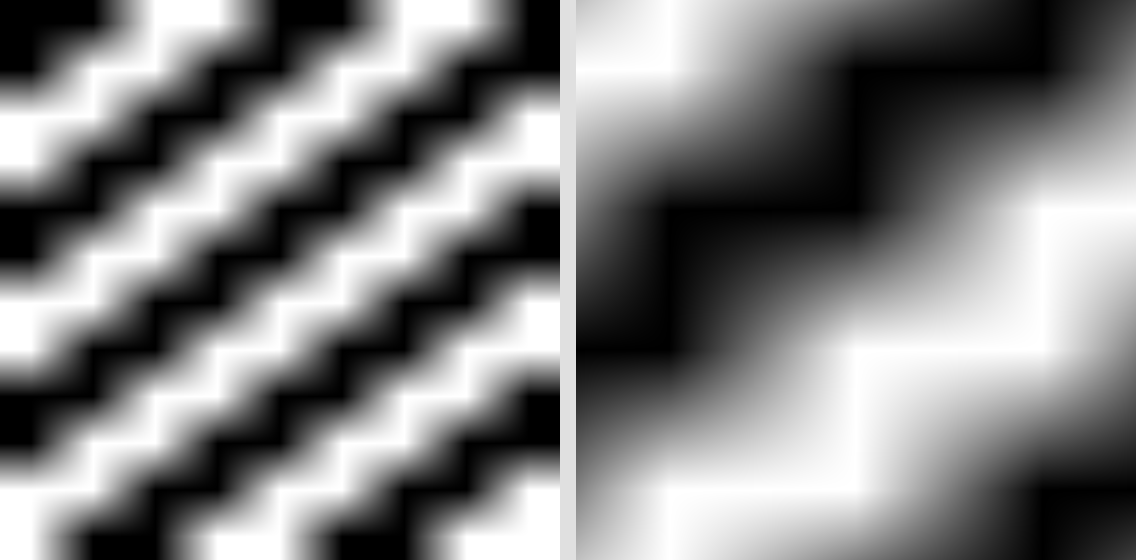
Left: the whole. Right: its middle third, enlarged.
A Shadertoy shader for this pattern:

```glsl
// Soft diagonal stair-stepped stripes, blended linearly from a coarse grid of black and white samples.

const vec2  GRID        = vec2(9.0, 12.0);   // samples across and down
const float PERIOD      = 4.0;               // samples per stripe pair
const float DARK_WIDTH  = 2.0;               // dark samples in each period
const float PHASE       = 3.0;               // stripe offset at the lower left
const vec3  DARK_COLOR  = vec3(0.0);
const vec3  LIGHT_COLOR = vec3(1.0);

// 0 on a dark stripe, 1 on a light one; samples past the border repeat the edge.
float stripeSample(vec2 cell) {
    cell = clamp(cell, vec2(0.0), GRID - 1.0);
    float diagonal = mod(cell.x - cell.y + PHASE + 0.5, PERIOD);
    return step(DARK_WIDTH, diagonal);
}

// Bilinear blend of the four samples around a point.
float softStripes(vec2 gridPos) {
    vec2 cell = floor(gridPos);
    vec2 blend = gridPos - cell;
    float lower = mix(stripeSample(cell), stripeSample(cell + vec2(1.0, 0.0)), blend.x);
    float upper = mix(stripeSample(cell + vec2(0.0, 1.0)), stripeSample(cell + 1.0), blend.x);
    return mix(lower, upper, blend.y);
}

void mainImage(out vec4 fragColor, in vec2 fragCoord) {
    vec2 uv = fragCoord / iResolution.xy;
    float light = softStripes(uv * GRID - 0.5);   // samples sit at cell centres
    fragColor = vec4(mix(DARK_COLOR, LIGHT_COLOR, light), 1.0);
}
```
